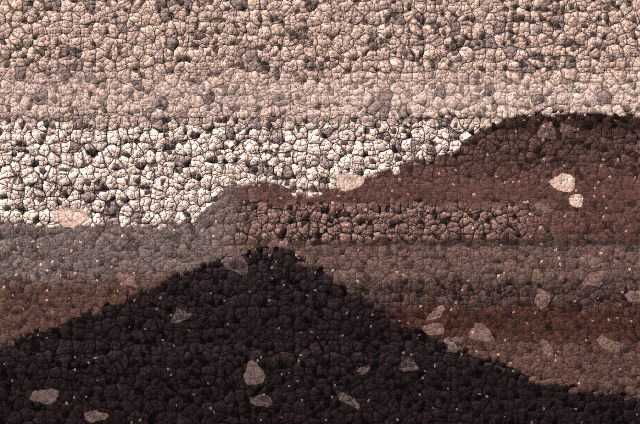
A WebGL 1 fragment shader for this texture:

```glsl
precision highp float;
uniform vec2 u_resolution;

vec2 hash2(vec2 p) {
  return fract(sin(vec2(dot(p, vec2(127.1, 311.7)), dot(p, vec2(269.5, 183.3)))) * 43758.5);
}

// Cellular grains: x = light from the upper left, y = gap distance, z = random id
vec3 grains(vec2 p) {
  vec2 cell = floor(p), toCentre = vec2(0.0);
  float nearest = 8.0, second = 8.0, id = 0.0;
  for (int j = -1; j <= 1; j++) {
    for (int i = -1; i <= 1; i++) {
      vec2 c = cell + vec2(float(i), float(j));
      vec2 h = hash2(c);
      vec2 r = p - c - 0.1 - 0.8 * h;
      float d = length(r);
      if (d < nearest) {
        second = nearest;
        nearest = d;
        toCentre = r;
        id = fract(h.x * 7.3 + h.y * 3.7);
      } else {
        second = min(second, d);
      }
    }
  }
  return vec3(dot(toCentre, vec2(-0.55, 0.83)), second - nearest, id);
}

float waves(vec2 p) {
  float sum = 0.0, amp = 0.5;
  for (int i = 0; i < 4; i++) {
    sum += amp * sin(p.x + 1.7 * sin(p.y * 0.8 + float(i))) * cos(p.y + 1.3 * sin(p.x * 0.7));
    p = mat2(1.5, 1.1, -1.1, 1.5) * p + 2.3;
    amp *= 0.6;
  }
  return sum;
}

float band(float y, float low, float high, float soft) {
  return smoothstep(low - soft, low + soft, y) * (1.0 - smoothstep(high - soft, high + soft, y));
}

float paleFloor(float x) {
  return 0.472 + 0.095 * smoothstep(0.43, 0.56, x) - 0.02 * band(x, 0.65, 0.8, 0.06)
    + 0.05 * smoothstep(0.8, 1.0, x) + 0.115 * smoothstep(0.97, 1.23, x);
}

float hillTop(float x) {
  float right = max(max(0.40 - 0.64 * (x - 0.69), 0.245 - 0.42 * (x - 0.92)), 0.08 - 0.15 * (x - 1.37));
  return min(min(0.18 + 0.4 * x, 0.412), right);
}

float stone(vec2 p, vec2 centre, vec2 radius) {
  vec2 r = (p - centre) / radius;
  float wobble = 0.12 * sin(3.0 * atan(r.y, r.x) + centre.x * 20.0);
  return 1.0 - smoothstep(0.88, 1.05, length(r) + wobble);
}

void main() {
  vec2 p = gl_FragCoord.xy / u_resolution.y;
  vec2 q = p + 0.006 * vec2(waves(p * 50.0), waves(p.yx * 55.0 + 4.0));
  vec3 lump = grains(q * 36.0);
  vec3 grit = grains(q * 76.0 + 9.0);
  vec3 dust = grains(p * 150.0 + 3.0);
  float patchy = waves(p * vec2(13.0, 19.0));
  float streak = waves(vec2(p.x * 2.0, p.y * 85.0));
  float ragged = 0.018 * (lump.z - 0.5) + 0.01 * (grit.z - 0.5) + 0.008 * patchy;
  float x = p.x, y = p.y + ragged;

  // Brown strata on the right
  vec3 color = mix(vec3(0.35, 0.26, 0.23), vec3(0.27, 0.18, 0.15), smoothstep(0.17, 0.22, y));
  color = mix(color, vec3(0.29, 0.225, 0.205), smoothstep(0.26, 0.29, y));
  color = mix(color, vec3(0.38, 0.30, 0.27), smoothstep(0.32, 0.36, y));
  color = mix(color, vec3(0.35, 0.25, 0.22), smoothstep(0.42, 0.44, y));
  color = mix(color, vec3(0.31, 0.23, 0.205), smoothstep(0.57, 0.63, y));
  color *= 1.0 - 0.35 * band(p.y, 0.69, 0.75, 0.015);
  float rough = 0.45 + 0.3 * smoothstep(0.58, 0.64, y) + 0.25 * band(y, 0.27, 0.33, 0.02);

  // Lumpy seam with its shaded foot
  float seam = band(y, 0.435, 0.52, 0.012) * band(x, 0.48, 1.25, 0.08);
  color = mix(color, vec3(0.46, 0.36, 0.325), seam);
  rough = mix(rough, 1.0, seam);
  rough *= 1.0 - 0.5 * band(y, 0.525, 0.565, 0.01);
  color *= 1.0 - 0.3 * band(p.y, 0.423, 0.437, 0.008) * step(0.5, x);

  // Grey and brown beds on the left
  float leftSide = 1.0 - smoothstep(0.5, 0.62, x + ragged * 2.0);
  vec3 bed = mix(vec3(0.32, 0.235, 0.205), vec3(0.43, 0.37, 0.35), smoothstep(0.30, 0.36, y - 0.05 * x));
  color = mix(color, bed, leftSide);
  rough = mix(rough, 0.42, leftSide);

  // Pale rubble
  float pale = smoothstep(-0.006, 0.006, y - paleFloor(x));
  float coarse = 1.0 - smoothstep(0.69, 0.74, y);
  vec3 rubble = mix(vec3(0.70, 0.59, 0.535), vec3(0.81, 0.71, 0.655), coarse);
  rubble = mix(rubble, vec3(0.73, 0.63, 0.58), band(y, 0.73, 0.81, 0.025));
  rubble = mix(rubble, vec3(0.43, 0.37, 0.355), 0.75 * step(lump.z, 0.1 + 0.1 * patchy));
  rubble *= 1.0 - 0.18 * band(p.y, 0.712, 0.724, 0.004);
  color = mix(color, rubble, pale);
  rough = mix(rough, 0.8 + 0.2 * coarse - 0.3 * band(y, 0.73, 0.82, 0.03), pale);

  // Black hill
  float hill = 1.0 - smoothstep(-0.008, 0.008, y - hillTop(x));
  vec3 soot = vec3(0.125, 0.098, 0.098) * (1.0 + 0.3 * band(p.y, 0.15, 0.19, 0.02) + 0.25 * smoothstep(0.2, 0.36, p.y));
  color = mix(color, soot, hill);
  rough = mix(rough, 0.9, hill);

  // Scattered chips, then larger stones
  vec3 chip = grains(q * vec2(19.0, 25.0) + 5.0);
  float chips = step(0.93, chip.z) * smoothstep(0.2, 0.3, chip.y) * (1.0 - pale);
  color = mix(color, mix(vec3(0.46, 0.36, 0.33), vec3(0.31, 0.26, 0.25), hill), chips);
  float stones = max(stone(q, vec2(1.33, 0.57), vec2(0.031, 0.021)), stone(q, vec2(1.361, 0.527), vec2(0.018)));
  stones = max(stones, stone(q, vec2(0.825, 0.572), vec2(0.035, 0.02)));
  stones = max(stones, stone(q, vec2(0.165, 0.488), vec2(0.042, 0.024)));
  color = mix(color, vec3(0.78, 0.66, 0.60), stones);
  float dull = max(stone(q, vec2(0.598, 0.118), vec2(0.022, 0.029)), stone(q, vec2(0.108, 0.065), vec2(0.032, 0.02)));
  dull = max(dull, stone(q, vec2(0.225, 0.018), vec2(0.03, 0.013)));
  color = mix(color, vec3(0.36, 0.30, 0.28), dull);
  rough *= 1.0 - 0.75 * max(max(stones, dull), chips * 0.6);

  // Relief, gaps and fine grain
  float light = 1.0 + rough * (0.55 * lump.x + 0.5 * grit.x + 0.25 * (grit.z - 0.5));
  light += 0.26 * (dust.z - 0.5) + 0.25 * dust.x + 0.1 * patchy + 0.06 * streak;
  float gaps = smoothstep(-0.08, 0.2 + 0.12 * patchy, lump.y) * smoothstep(-0.18, 0.22, grit.y);
  light *= mix(1.0, gaps, rough * 0.8);
  float pits = step(grit.z, 0.13) * smoothstep(0.0, 0.25, grit.y);
  light *= 1.0 - 0.6 * rough * pits;
  color *= max(light, 0.0) * 1.12;
  color += vec3(0.32, 0.27, 0.25) * step(0.988, dust.z) * smoothstep(0.1, 0.3, dust.y) * (1.0 - pale);
  gl_FragColor = vec4(clamp(color + vec3(0.018, 0.008, 0.01), 0.0, 1.0), 1.0);
}
```
